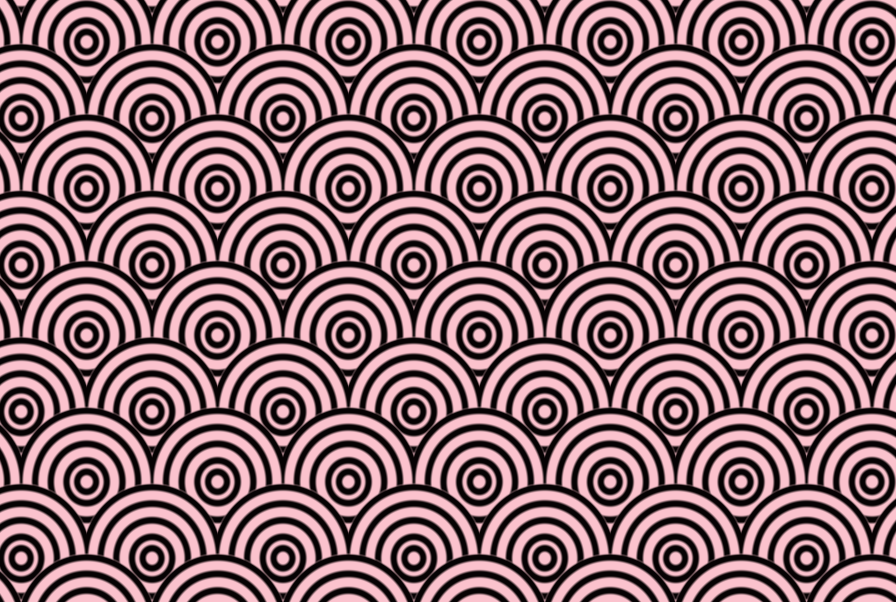
A WebGL 1 fragment shader for this pattern:

```glsl
precision highp float;

uniform vec2 u_resolution;

// Lengths are in tile widths
#define TILES_ACROSS 6.845
#define ORIGIN vec2(0.662, 0.918)
#define ROW_PAIR 1.1203
#define ODD_ROW_RISE 0.5365
#define STRETCH 1.06
#define CORE_RADIUS 0.076
#define FIRST_RING 0.163
#define RING_STEP 0.127
#define HALF_LINE 0.0255
#define SOFTNESS 0.013
#define PINK vec3(0.985, 0.762, 0.805)
#define INK vec3(0.025, 0.008, 0.010)

// Signed distance to the nearest ring line, negative inside the ink
float ringDistance(float radius) {
  float ring = clamp(floor((radius - FIRST_RING) / RING_STEP + 0.5), 0.0, 3.0);
  float toRing = abs(radius - FIRST_RING - ring * RING_STEP);
  return min(toRing, abs(radius - CORE_RADIUS)) - HALF_LINE;
}

// Offset from the nearest disc centre in a row
vec2 discOffset(vec2 p, float row) {
  float odd = mod(row, 2.0);
  float rowHeight = floor(row * 0.5) * ROW_PAIR + odd * ODD_ROW_RISE;
  float x = fract(p.x + 0.5 * odd + 0.5) - 0.5;
  return vec2(x * STRETCH, p.y - rowHeight);
}

void main() {
  float scale = TILES_ACROSS / u_resolution.x;
  vec2 p = gl_FragCoord.xy * scale - ORIGIN;
  float edge = max(SOFTNESS, 0.75 * scale);
  float outerRadius = FIRST_RING + 3.0 * RING_STEP + HALF_LINE;
  float nearestRow = floor(p.y / (0.5 * ROW_PAIR));

  // Lower rows overlap the ones above, so paint from top to bottom
  vec3 color = INK;
  for (int i = 0; i < 5; i++) {
    float radius = length(discOffset(p, nearestRow + 2.0 - float(i)));
    vec3 disc = mix(INK, PINK, smoothstep(-edge, edge, ringDistance(radius)));
    float coverage = 1.0 - smoothstep(-edge, edge, radius - outerRadius);
    color = mix(color, disc, coverage);
  }
  gl_FragColor = vec4(color, 1.0);
}
```
